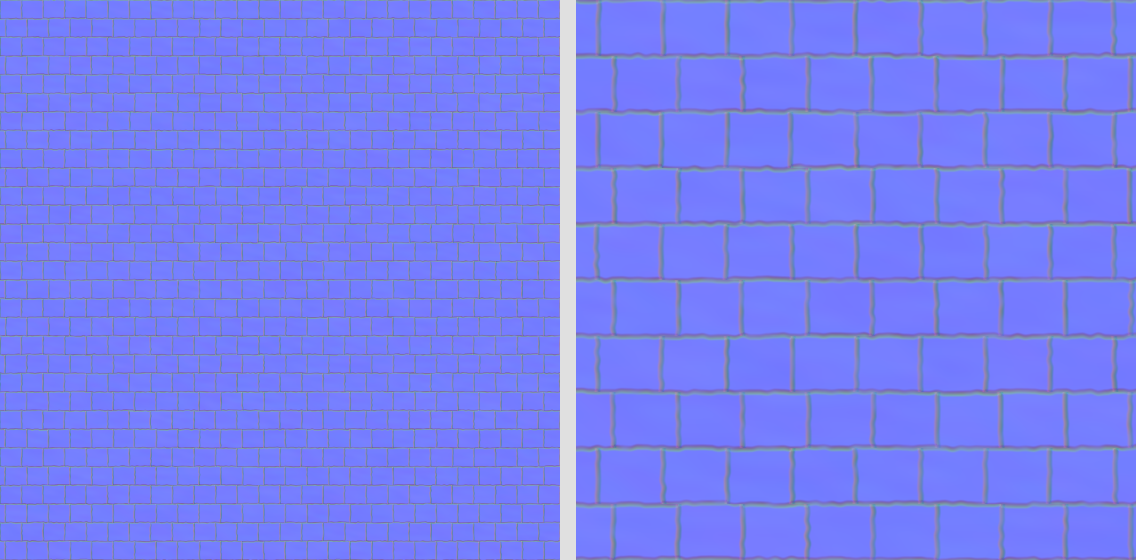
Left, the full canvas; right, a detail of the centre.
This texture map is drawn by a three.js fragment shader. Its source:

```glsl
// Tangent-space normal map of shifted rows of flat tiles with thin, rough grooves
varying vec2 vUv;

const vec2 TILES = vec2(26.0, 30.0);

float hash(vec2 p) {
  return fract(sin(dot(p, vec2(127.1, 311.7))) * 43758.5453);
}

// Value noise that wraps after period cells
float noise(vec2 p, vec2 period) {
  vec2 i = floor(p), f = fract(p);
  f = f * f * (3.0 - 2.0 * f);
  vec2 a = mod(i, period), b = mod(i + 1.0, period);
  return mix(mix(hash(a), hash(vec2(b.x, a.y)), f.x),
             mix(hash(vec2(a.x, b.y)), hash(b), f.x), f.y);
}

float wrappedNoise(vec2 uv, vec2 period) {
  return noise(uv * period, period) - 0.5;
}

// Groove coverage from the distance to its centre line
float groove(float d) {
  return 1.0 - smoothstep(0.0004, 0.0025, abs(d));
}

// Slope across a groove: -1 on its near wall, 1 on its far wall
float wallSlope(float d) {
  return groove(d) * clamp(d / 0.0014, -1.0, 1.0);
}

void main() {
  // Alternate rows move by a quarter of a tile
  vec2 p = vUv * TILES;
  float row = mod(floor(p.y), TILES.y);
  p.x -= 0.25 * mod(row + 1.0, 2.0);
  vec2 tile = mod(floor(p), TILES);

  // Signed distances to the nearest upright and level joints
  vec2 joint = floor(p + 0.5);
  vec2 d = (p - joint) / TILES;
  joint = mod(joint, TILES);

  // Uneven joint positions and chipped edges
  d.x += 0.0012 * (hash(vec2(joint.x, row) + 7.3) - 0.5);
  d.x += 0.0012 * wrappedNoise(vUv, vec2(104.0, 210.0));
  d.y += 0.0010 * (hash(vec2(tile.x, joint.y) + 3.1) - 0.5);
  d.y += 0.0014 * wrappedNoise(vUv, vec2(208.0, 90.0));

  // Faint tilt of each tile and soft undulation of its face
  vec2 tilt = 0.016 * (vec2(hash(tile + 11.0), hash(tile + 29.0)) - 0.5);
  vec2 slanted = vec2(vUv.x + vUv.y, vUv.y);
  tilt.x += 0.022 * wrappedNoise(slanted, vec2(52.0, 90.0));
  tilt.y += 0.028 * wrappedNoise(slanted + 0.37, vec2(40.0, 110.0));

  // Groove walls lean away from the tile faces
  float depth = max(groove(d.x), groove(d.y));
  float wear = 0.85 + 0.5 * wrappedNoise(vUv, vec2(160.0));
  vec2 walls = vec2(wallSlope(d.x), wallSlope(d.y)) * wear;

  vec3 color = vec3(vec2(0.46, 0.49) + tilt, 1.0);
  color.rg += depth * vec2(0.025, 0.03) - walls * vec2(0.20, 0.19);
  color.b -= 0.36 * depth * wear;
  gl_FragColor = vec4(clamp(color, 0.0, 1.0), 1.0);
}
```
